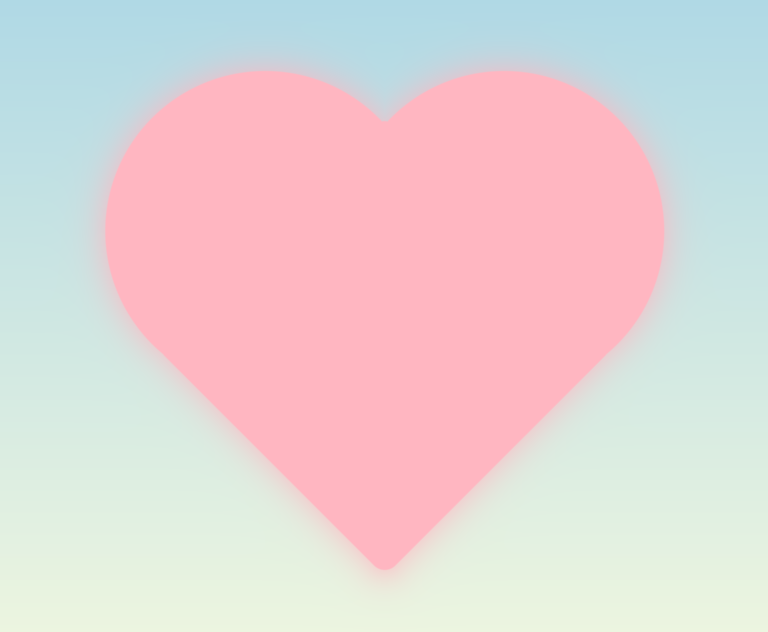
A WebGL 2 fragment shader for this background:

```glsl
#version 300 es
precision highp float;
// A soft pink heart with a blurred glow over a pale blue to cream gradient.

uniform vec2 u_resolution;
out vec4 fragColor;

const vec3 SKY_BLUE = vec3(0.69, 0.85, 0.898);
const vec3 PALE_CREAM = vec3(0.925, 0.96, 0.878);
const vec3 HEART_PINK = vec3(1.0, 0.714, 0.757);

float circleDistance(vec2 p, vec2 center, float radius) {
    return length(p - center) - radius;
}

float roundedSquareDistance(vec2 p, float halfSide, float corner) {
    vec2 q = abs(p) - (halfSide - corner);
    return length(max(q, 0.0)) + min(max(q.x, q.y), 0.0) - corner;
}

vec2 rotateEighthTurn(vec2 p) {
    return vec2(p.x + p.y, p.y - p.x) * sqrt(0.5);
}

// Two mirrored lobes joined to a rounded square standing on its corner.
float heartDistance(vec2 p) {
    float lobe = circleDistance(vec2(abs(p.x), p.y), vec2(0.189, 0.1345), 0.2532);
    vec2 diamond = rotateEighthTurn(p - vec2(0.0, -0.0467));
    return min(lobe, roundedSquareDistance(diamond, 0.258, 0.0237));
}

// Smooth falloff close to that of a Gaussian-blurred edge.
float blurredEdge(float dist, float sigma) {
    return 1.0 / (1.0 + exp(1.702 * dist / sigma));
}

void main() {
    // Centered coordinates, one unit per canvas height.
    vec2 p = (gl_FragCoord.xy - 0.5 * u_resolution) / u_resolution.y;
    float pixel = 1.0 / u_resolution.y;
    float dist = heartDistance(p - vec2(0.0012, 0.0));

    // Backdrop, glow, then the solid heart.
    vec3 color = mix(PALE_CREAM, SKY_BLUE, p.y + 0.5);
    color = mix(color, HEART_PINK, blurredEdge(dist, 0.029));
    color = mix(color, HEART_PINK, smoothstep(pixel, -pixel, dist));

    fragColor = vec4(color, 1.0);
}
```
